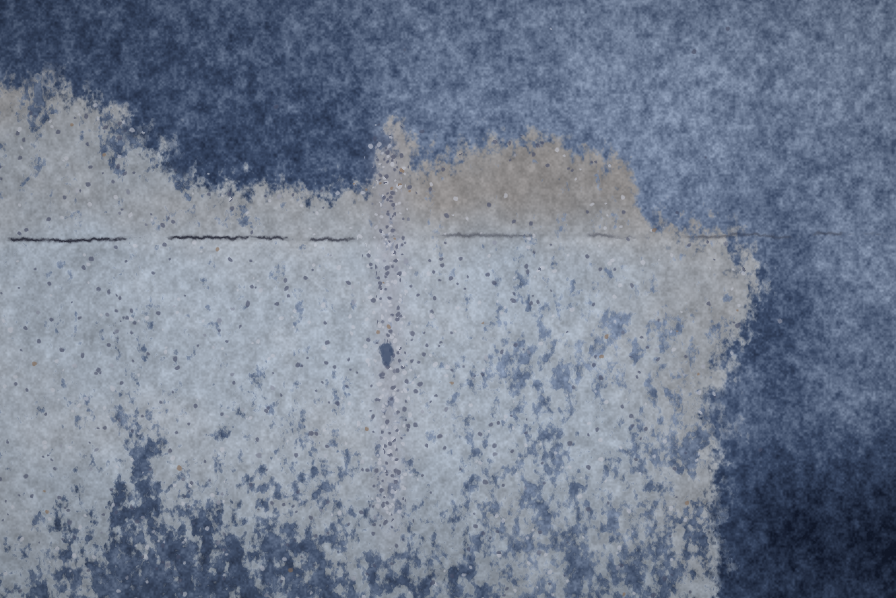
Give the GLSL for this texture, as a WebGL 2 fragment shader.

```glsl
#version 300 es
precision highp float;
// Weathered wall: pale plaster flaking off blue paint, with a crack and a gritty seam.
// Soft blobs place the tones and the wear; layered noise frays every border
// and a jittered grid scatters the grit.
uniform vec2 u_resolution;
out vec4 fragColor;

const vec3 INK = vec3(0.07, 0.10, 0.17);
const vec3 NAVY = vec3(0.23, 0.29, 0.40);
const vec3 STEEL = vec3(0.50, 0.56, 0.66);
const vec3 PLASTER = vec3(0.62, 0.66, 0.71);
const vec3 TAN = vec3(0.54, 0.53, 0.53);

float hash(vec2 p) {
  vec3 q = fract(vec3(p.xyx) * 0.1031);
  q += dot(q, q.yzx + 33.33);
  return fract((q.x + q.y) * q.z);
}

float noise(vec2 p) {
  vec2 i = floor(p), f = fract(p);
  f = f * f * (3.0 - 2.0 * f);
  return mix(mix(hash(i), hash(i + vec2(1, 0)), f.x),
             mix(hash(i + vec2(0, 1)), hash(i + vec2(1, 1)), f.x), f.y);
}

float fbm(vec2 p) {
  float sum = 0.0, amp = 0.5;
  for (int i = 0; i < 4; i++) {
    sum += amp * noise(p);
    p = mat2(1.6, 1.2, -1.2, 1.6) * p + 17.3;
    amp *= 0.55;
  }
  return sum;
}

float blob(vec2 p, vec2 centre, vec2 size) {
  vec2 q = (p - centre) / size;
  return exp(-dot(q, q));
}

float bump(float x, float centre, float width) {
  float q = (x - centre) / width;
  return exp(-q * q);
}

// Signed depth inside the plaster, positive inside
float plasterDepth(vec2 p) {
  float top = 0.69 + 0.17 * bump(p.x, 0.08, 0.2) + 0.075 * bump(p.x, 0.655, 0.03)
            + 0.085 * bump(p.x, 0.88, 0.16) - 0.08 * smoothstep(1.04, 1.08, p.x);
  float right = 1.19 + 0.075 * bump(p.y, 0.49, 0.11);
  return min(top - p.y, right - p.x);
}

// Lightness of the blue paint
float paintTone(vec2 p) {
  float t = 0.83 - 0.34 * blob(p, vec2(0.15, 1.0), vec2(0.55, 0.28));
  t -= 0.20 * blob(p, vec2(0.45, 0.76), vec2(0.22, 0.13));
  t += 0.10 * blob(p, vec2(0.95, 0.85), vec2(0.28, 0.12));
  t -= 0.24 * blob(p, vec2(1.29, 0.45), vec2(0.07, 0.25));
  t -= 0.70 * blob(p, vec2(1.52, 0.10), vec2(0.20, 0.19));
  t -= 0.36 * blob(p, vec2(1.25, 0.04), vec2(0.18, 0.20));
  return t - 0.38 * blob(p, vec2(0.25, 0.0), vec2(0.7, 0.45));
}

// How much plaster has flaked away
float wearAmount(vec2 p) {
  float d = 0.13 + 0.46 * blob(p, vec2(0.235, 0.24), vec2(0.04, 0.14));
  d += 0.48 * blob(p, vec2(0.28, 0.0), vec2(0.22, 0.15));
  d += 0.24 * blob(p, vec2(0.55, 0.0), vec2(0.5, 0.14));
  d += 0.15 * blob(p, vec2(0.5, 0.2), vec2(0.16, 0.18));
  d += 0.30 * blob(p, vec2(1.05, 0.1), vec2(0.32, 0.3));
  d += 0.17 * blob(p, vec2(0.98, 0.43), vec2(0.22, 0.12));
  d += 0.38 * blob(p, vec2(0.06, 0.82), vec2(0.05));
  d += 0.40 * blob(p, vec2(0.19, 0.77), vec2(0.05));
  d += 0.40 * blob(p, vec2(0.3, 0.72), vec2(0.04));
  return d + 0.34 * blob(p, vec2(0.40, 0.64), vec2(0.03, 0.025));
}

// Scattered chips: x is coverage, y is a random shade
vec2 grit(vec2 p, float scale, float density) {
  vec2 g = p * scale, cell = floor(g), found = vec2(0.0);
  for (int k = 0; k < 9; k++) {
    vec2 c = cell + vec2(k % 3 - 1, k / 3 - 1);
    vec2 centre = c + vec2(hash(c), hash(c + 41.7));
    float radius = 0.2 + 0.35 * hash(c + 7.9);
    float cover = smoothstep(radius + 0.2, radius - 0.2, length(g - centre));
    cover *= step(hash(c + 83.1), density);
    if (cover > found.x) found = vec2(cover, hash(c + 59.3));
  }
  return found;
}

void main() {
  vec2 p = gl_FragCoord.xy / u_resolution.y;
  float cloud = fbm(p * 7.0) - 0.5;
  float grain = 0.6 * noise(p * 150.0) + 0.6 * noise(p * 290.0 + 9.0) - 0.6;
  float mottle = fbm(p * vec2(62.0, 50.0)) - 0.5;
  float streak = fbm(p * vec2(46.0, 22.0) + 5.0) - 0.5;
  float flake = fbm(p * vec2(95.0, 70.0) + 31.0) - 0.5;

  // Blue paint
  float tone = paintTone(p) + 0.26 * cloud + 0.50 * mottle + 0.34 * grain;
  vec3 paint = mix(INK, NAVY, clamp(tone * 2.0, 0.0, 1.0));
  paint = mix(paint, STEEL, clamp(tone * 2.0 - 1.0, 0.0, 1.3));

  // Plaster, warmer near the top and right borders
  float depth = plasterDepth(p);
  float warm = 0.65 * smoothstep(0.54, 0.68, p.y) + 0.5 * blob(p, vec2(1.2, 0.45), vec2(0.15, 0.3));
  warm += 0.4 * blob(p, vec2(0.9, 0.7), vec2(0.2, 0.1)) - 0.35 * blob(p, vec2(0.1, 0.7), vec2(0.25, 0.12));
  vec3 plaster = mix(PLASTER, TAN, clamp(warm + 0.8 * cloud, 0.0, 1.0));
  plaster *= 1.0 + 0.16 * cloud + 0.24 * mottle + 0.17 * grain - 0.08 * smoothstep(0.3, 0.0, p.y);

  // Frayed border, flakes and slanted scratches
  vec2 slant = vec2(dot(p, vec2(0.64, 0.77)), dot(p, vec2(-0.77, 0.64)));
  float scratch = noise(slant * vec2(12.0, 65.0)) - 0.5;
  float wear = wearAmount(p) + 0.75 * streak + 0.85 * flake + 0.3 * grain;
  wear += 0.45 * scratch * blob(p, vec2(0.92, 0.36), vec2(0.27, 0.22));
  float kept = smoothstep(-0.022, 0.022, depth + 0.08 * cloud + 0.07 * mottle + 0.08 * flake + 0.02 * grain);
  kept *= 1.0 - 0.9 * smoothstep(-0.16, 0.16, wear - 0.5);
  vec3 color = mix(paint, plaster, kept);

  // Gritty vertical seam and sparse chips
  float seam = bump(p.x, 0.65 + 0.02 * cloud, 0.026) * smoothstep(0.03, 0.2, p.y) * smoothstep(0.82, 0.72, p.y);
  color = mix(color, vec3(0.59, 0.59, 0.64), 0.4 * seam);
  vec2 rough = p + 0.007 * vec2(mottle, flake);
  vec2 chip = grit(rough, 135.0, 0.05 * step(0.0, depth) + 0.5 * seam);
  vec3 chipColor = mix(vec3(0.29, 0.31, 0.40), vec3(0.73, 0.74, 0.78), smoothstep(0.45, 0.6, chip.y));
  chipColor = mix(chipColor, vec3(0.52, 0.43, 0.36), step(0.98, chip.y));
  color = mix(color, chipColor, 0.65 * chip.x);
  float hole = blob(p, vec2(0.648, 0.405), vec2(0.014, 0.03)) + 0.8 * mottle + 0.5 * flake;
  color = mix(color, NAVY, 0.8 * smoothstep(0.4, 0.7, hole));

  // Broken horizontal crack, strongest at the left
  float line = p.y - 0.599 - 0.006 * p.x - 0.007 * (noise(vec2(p.x * 16.0, 3.0)) - 0.5) - 0.008 * flake;
  float strength = mix(0.95, 0.4, smoothstep(0.3, 0.9, p.x)) * smoothstep(0.2, 0.6, noise(vec2(p.x * 26.0, 8.0)) + 0.4 * grain);
  color = mix(color, vec3(0.17, 0.18, 0.23), strength * bump(line, 0.0, 0.0027));
  color += 0.03 * bump(line, -0.010, 0.006) * kept;

  // Darker corners
  vec2 v = p / vec2(u_resolution.x / u_resolution.y, 1.0) - 0.5;
  color *= 1.03 - 0.32 * dot(v, v);
  fragColor = vec4(clamp(color, 0.0, 1.0), 1.0);
}
```
